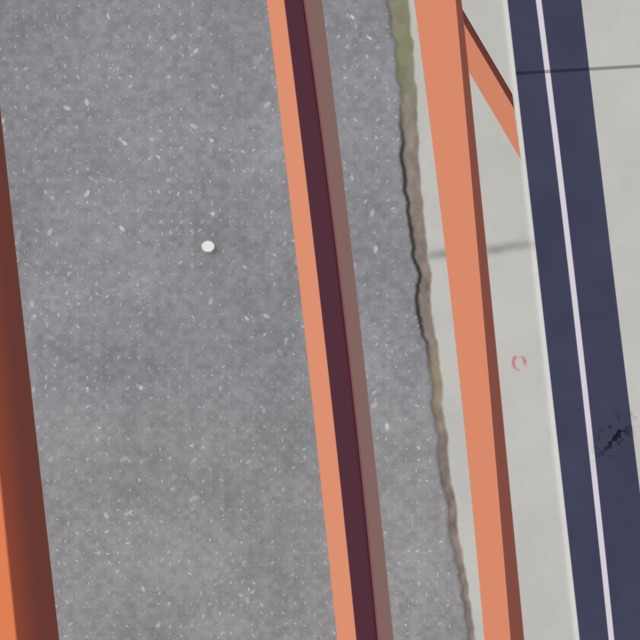
Give the GLSL for this texture, as a WebGL 2 fragment shader.

```glsl
#version 300 es
precision highp float;
// Orange steel rails above speckled asphalt, a worn kerb and navy-striped concrete.
uniform vec2 u_resolution;
out vec4 fragColor;

const vec3 ORANGE = vec3(0.85, 0.54, 0.42);
const vec3 PLUM = vec3(0.32, 0.19, 0.235);
const vec3 RUST = vec3(0.40, 0.225, 0.20);
const vec3 TAUPE = vec3(0.51, 0.395, 0.38);
const vec3 ASPHALT = vec3(0.545, 0.543, 0.558);
const vec3 CONCRETE = vec3(0.745, 0.738, 0.72);
const vec3 NAVY = vec3(0.255, 0.26, 0.345);

float hash(vec2 p) {
    return fract(sin(dot(p, vec2(127.1, 311.7))) * 43758.5453);
}

float noise(vec2 p) {
    vec2 i = floor(p), f = fract(p);
    f = f * f * (3.0 - 2.0 * f);
    return mix(mix(hash(i), hash(i + vec2(1, 0)), f.x),
               mix(hash(i + vec2(0, 1)), hash(i + vec2(1, 1)), f.x), f.y);
}

float fbm(vec2 p) {
    float sum = 0.0, amp = 0.5;
    for (int i = 0; i < 4; i++) {
        sum += amp * noise(p);
        p = p * 2.03 + 7.1;
        amp *= 0.5;
    }
    return sum;
}

// Randomly turned oval chips, one per jittered cell
float chips(vec2 p, float count, float density) {
    vec2 id = floor(p * count);
    vec2 jitter = vec2(hash(id + 3.1), hash(id + 8.7));
    vec2 d = fract(p * count) - mix(vec2(0.3), vec2(0.7), jitter);
    float a = (hash(id + 5.3) - 0.5) * 2.4;
    d = mat2(cos(a), -sin(a), sin(a), cos(a)) * d;
    float size = mix(0.12, 0.28, hash(id + 1.9));
    float chip = 1.0 - smoothstep(0.5, 1.2, length(d * vec2(1.8, 1.0)) / size);
    return chip * step(1.0 - density, hash(id)) * mix(0.3, 1.0, hash(id + 6.6));
}

// Gently bent boundary through its x at the top, middle and bottom
float bend(float t, vec3 x) {
    return mix(x.x, x.z, t) + (4.0 * x.y - 2.0 * (x.x + x.z)) * t * (1.0 - t);
}

float rightOf(float x, float edge, float soft) {
    return smoothstep(-soft, soft, x - edge);
}

float segment(vec2 p, vec2 a, vec2 b) {
    vec2 ab = b - a;
    return length(p - a - ab * clamp(dot(p - a, ab) / dot(ab, ab), 0.0, 1.0));
}

float spot(vec2 p, vec2 center, vec2 radius) {
    vec2 d = (p - center) / radius;
    return exp(-dot(d, d));
}

vec3 asphalt(vec2 p) {
    vec3 col = ASPHALT + (fbm(p * 9.0) - 0.47) * 0.11;
    col += (fbm(p * 110.0) - 0.47) * 0.13;
    col += vec3(0.02, 0.012, 0.0) * smoothstep(0.5, 1.0, p.y);
    col += 0.13 * chips(p, 62.0, 0.45) + 0.09 * chips(p + 0.37, 105.0, 0.5);
    return col + 0.17 * chips(p + 0.71, 36.0, 0.12);
}

vec3 dirt(vec2 p) {
    vec3 col = mix(vec3(0.41, 0.37, 0.35), vec3(0.67, 0.62, 0.58), fbm(p * vec2(75.0, 45.0)));
    float grass = spot(p, vec2(0.63, 0.08), vec2(0.025, 0.09));
    col = mix(col, vec3(0.50, 0.53, 0.39), grass * (0.4 + 0.6 * noise(p * 95.0)));
    return mix(col, vec3(0.60, 0.56, 0.43), 0.6 * spot(p, vec2(0.685, 0.59), vec2(0.018, 0.05)));
}

vec3 concrete(vec2 p) {
    vec3 col = CONCRETE + (fbm(p * 12.0) - 0.47) * 0.05 + (noise(p * 240.0) - 0.5) * 0.015;
    float stain = spot(p, vec2(0.75, 0.391 - (p.x - 0.75) * 0.1), vec2(0.095, 0.008));
    col -= 0.17 * stain * (0.4 + noise(p * 45.0));
    float ring = abs(length((p - vec2(0.811, 0.566)) * vec2(1.0, 0.85)) - 0.009);
    float mark = (1.0 - smoothstep(0.001, 0.004, ring)) * smoothstep(0.25, 0.6, noise(p * 110.0));
    return mix(col, vec3(0.80, 0.42, 0.40), 0.7 * mark);
}

void main() {
    vec2 uv = gl_FragCoord.xy / u_resolution;
    vec2 p = vec2(uv.x, 1.0 - uv.y);
    float x = p.x, t = p.y;
    float aa = max(0.0016, 0.75 / u_resolution.x);

    // Ground, white pebble and broken kerb
    vec3 col = asphalt(p);
    float pebble = length((p - vec2(0.325, 0.385)) * vec2(1.0, 1.15));
    col = mix(col, vec3(0.30), 0.6 * spot(p, vec2(0.332, 0.389), vec2(0.010)));
    col = mix(col, vec3(0.90, 0.89, 0.87), 1.0 - smoothstep(0.008, 0.012, pebble));
    float ragged = (fbm(vec2(t * 28.0, 2.0)) - 0.47) * 0.018;
    float kerb = bend(t, vec3(0.608, 0.659, 0.730)) + ragged;
    col = mix(col, dirt(p), rightOf(x, kerb, 0.003));
    float crackFade = smoothstep(0.15, 0.25, t) * (1.0 - smoothstep(0.48, 0.60, t));
    col *= 1.0 - (0.15 + 0.4 * crackFade) * exp(-pow((x - kerb) / 0.0035, 2.0));
    float slab = bend(t, vec3(0.640, 0.678, 0.741)) + ragged * 0.6;
    col = mix(col, concrete(p), rightOf(x, slab, 0.003));

    // Navy bands, white stripe and scrawl
    float navyLeft = bend(t, vec3(0.793, 0.850, 0.906));
    col += 0.09 * exp(-pow((x - navyLeft + 0.004) / 0.005, 2.0));
    float navy = rightOf(x, navyLeft, aa) - rightOf(x, bend(t, vec3(0.908, 0.967, 1.029)), aa);
    col = mix(col, NAVY + (fbm(p * 18.0) - 0.47) * 0.04, navy);
    float stripeLeft = bend(t, vec3(0.837, 0.897, 0.951));
    float stripe = rightOf(x, stripeLeft, aa) - rightOf(x, stripeLeft + 0.009, aa);
    col = mix(col, vec3(0.83, 0.81, 0.83), stripe);
    float joint = abs(t - 0.114 + (x - 0.82) * 0.06);
    col *= 1.0 - 0.3 * (1.0 - smoothstep(0.001, 0.004, joint)) * rightOf(x, navyLeft, aa);
    float scrawl = spot(p, vec2(0.960 + (0.68 - t) * 0.5, 0.68), vec2(0.018, 0.025));
    col *= 1.0 - 0.6 * scrawl * smoothstep(0.5, 0.65, noise(p * 150.0));

    // Diagonal brace with a dark upper lip
    float lip = (x - 0.714) * 1.70;
    float inBrace = rightOf(x, 0.714, aa) - rightOf(x, 0.797 + (t - 0.12) * 0.13, aa);
    float brace = (rightOf(t, lip, aa) - rightOf(t, lip + 0.080, aa)) * inBrace;
    col = mix(col, mix(RUST, ORANGE * 0.96, rightOf(t, lip + 0.018, 0.003)), brace);

    // Right rail
    float railLeft = bend(t, vec3(0.647, 0.708, 0.757));
    float railShade = bend(t, vec3(0.712, 0.756, 0.798));
    float railRight = bend(t, vec3(0.721, 0.771, 0.819));
    vec3 rail = mix(ORANGE, vec3(0.50, 0.30, 0.26), rightOf(x, railShade, aa));
    col = mix(col, rail, rightOf(x, railLeft, aa) - rightOf(x, railRight, aa));

    // Central rail: lit face, plum hollow, taupe flange
    float faceLeft = bend(t, vec3(0.417, 0.474, 0.527));
    float hollow = bend(t, vec3(0.444, 0.504, 0.557));
    float flange = bend(t, vec3(0.474, 0.538, 0.590));
    float flangeRight = bend(t, vec3(0.503, 0.562, 0.615));
    vec3 beam = mix(ORANGE + vec3(0.02, 0.03, 0.02), PLUM, rightOf(x, hollow, aa));
    beam = mix(beam, TAUPE, rightOf(x, flange, aa));
    beam -= vec3(0.02, 0.07, 0.06) * exp(-pow((x - flange) / 0.003, 2.0));
    col = mix(col, beam, rightOf(x, faceLeft, aa) - rightOf(x, flangeRight, aa));

    // Left rail
    float leftEdge = bend(t, vec3(-0.018, 0.0365, 0.0925));
    float litEdge = bend(t, vec3(-0.075, -0.025, 0.026));
    vec3 side = mix(RUST + vec3(0.12, 0.04, 0.0), RUST, smoothstep(0.0, 0.045, x - litEdge));
    side = mix(vec3(0.87, 0.50, 0.33), side, rightOf(x, litEdge, 0.003));
    col = mix(side, col, rightOf(x, leftEdge, aa));

    fragColor = vec4(clamp(col, 0.0, 1.0), 1.0);
}
```
